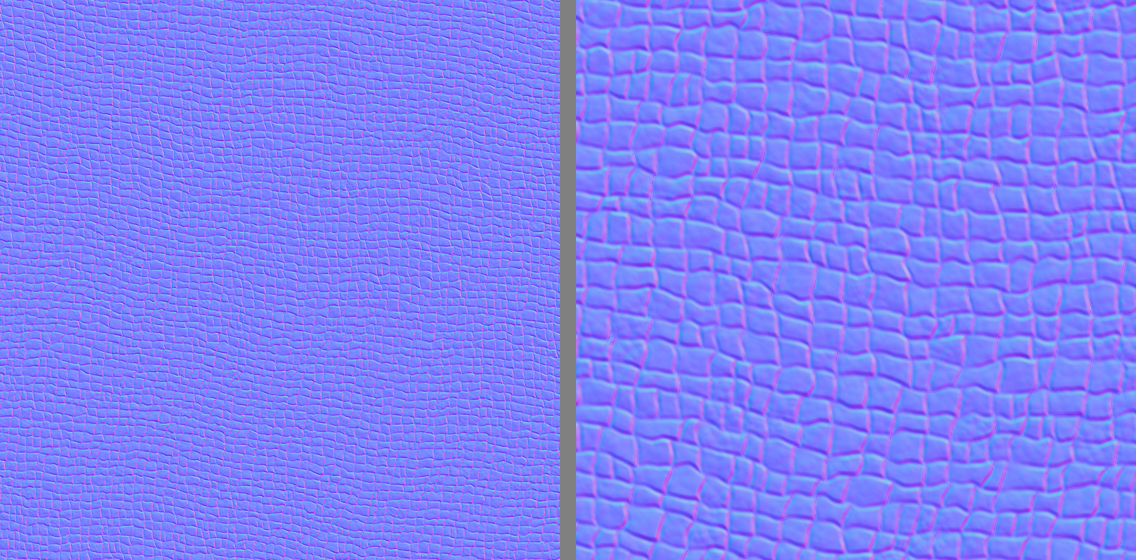
Left, the full canvas; right, a detail of the centre.
A WebGL 1 fragment shader for this texture map:

```glsl
precision highp float;
// Normal map of fine cracked leather: wavy rows of small, tilted, uneven tiles.

uniform vec2 u_resolution;

float hash(vec2 p) {
  vec3 q = fract(p.xyx * vec3(0.1031, 0.1030, 0.0973));
  q += dot(q, q.yzx + 33.33);
  return fract((q.x + q.y) * q.z);
}

// Smooth random line, a different one for each integer key
float wobble(float x, float key) {
  float i = floor(x), f = x - i;
  return mix(hash(vec2(i, key)), hash(vec2(i + 1.0, key)), f * f * (3.0 - 2.0 * f)) - 0.5;
}

// Distance to the nearest scattered point
float cellular(vec2 p) {
  vec2 id = floor(p);
  float nearest = 2.0;
  for (int y = -1; y <= 1; y++) {
    for (int x = -1; x <= 1; x++) {
      vec2 c = id + vec2(float(x), float(y));
      vec2 point = c + vec2(hash(c + 7.3), hash(c + 91.7));
      nearest = min(nearest, distance(p, point));
    }
  }
  return nearest;
}

// Crack between two rows, and between two tiles of one row
float rowEdge(float j, float x) {
  return j + 0.42 * wobble(x * 0.7, j + 300.0) + 0.2 * wobble(x * 2.3, j + 700.0);
}

float columnEdge(float i, float j, float y) {
  return i + 0.45 * wobble(y * 0.35, i + 500.0) + 0.34 * (hash(vec2(i, j + 40.0)) - 0.5)
    + 0.16 * wobble(y * 1.7, i + 900.0);
}

// Surface height in thousandths of the canvas
float height(vec2 p) {
  // Slightly turned grid, bent by layered sines
  vec2 q = vec2(p.x - 0.11 * p.y, p.y + 0.11 * p.x);
  q.x += 0.012 * sin(7.0 * p.y + 3.0 * p.x) + 0.004 * sin(19.0 * p.y - 8.0 * p.x + 1.0);
  q.y += 0.009 * sin(8.0 * p.x + 4.0 * p.y + 2.0) + 0.003 * sin(23.0 * p.x - 9.0 * p.y);
  vec2 size = vec2(54.0, 67.0);
  vec2 g = q * size + 100.0;

  // Find the tile
  float j = floor(g.y);
  if (g.y < rowEdge(j, g.x)) j -= 1.0;
  else if (g.y >= rowEdge(j + 1.0, g.x)) j += 1.0;
  float i = floor(g.x);
  if (g.x < columnEdge(i, j, g.y)) i -= 1.0;
  else if (g.x >= columnEdge(i + 1.0, j, g.y)) i += 1.0;
  vec2 lo = vec2(columnEdge(i, j, g.y), rowEdge(j, g.x));
  vec2 hi = vec2(columnEdge(i + 1.0, j, g.y), rowEdge(j + 1.0, g.x));

  // Some of the wide tiles are split in two
  vec2 id = vec2(i, j);
  if (hash(id + 211.0) > 0.75 && columnEdge(i + 1.0, j, j) - columnEdge(i, j, j) > 1.1) {
    float middle = mix(lo.x, hi.x, 0.4 + 0.2 * hash(id + 17.0));
    if (g.x < middle) hi.x = middle;
    else { lo.x = middle; id += 0.5; }
  }

  // Tilted, pillowed top that drops into cracks of uneven depth
  vec2 centred = g - 0.5 * (lo + hi);
  vec2 uv = (g - lo) / (hi - lo);
  vec2 tilt = vec2(0.8, -0.25) + vec2(0.7, 1.5) * (vec2(hash(id + 5.0), hash(id + 61.0)) - 0.5);
  vec2 pillow = uv * (1.0 - uv);
  float top = 0.4 + 0.25 * hash(id + 133.0) + dot(centred, tilt) + dot(pillow, vec2(0.5, 1.9));
  vec2 gap = min(g - lo, hi - g) / size;
  vec2 wall = smoothstep(vec2(0.0), vec2(0.0024), gap);
  float fade = 0.55 + 0.55 * cellular(p * 45.0 + 3.0);
  float tile = top * mix(1.0, wall.x * wall.y, clamp(fade, 0.0, 1.0));

  // Fine grain, rougher in patches
  float rough = smoothstep(0.4, 0.9, cellular(p * 24.0));
  float grain = cellular(p * 170.0) * (0.26 + 0.45 * rough) + 0.5 * cellular(p * 85.0 + 9.0);
  return tile - grain;
}

void main() {
  vec2 p = gl_FragCoord.xy / u_resolution;
  vec2 e = vec2(0.0011, 0.0);
  vec2 slope = vec2(height(p + e.xy) - height(p - e.xy), height(p + e.yx) - height(p - e.yx));
  slope *= vec2(0.00105, 0.00115) / (2.0 * e.x);
  vec3 normal = normalize(vec3(-slope, 1.0));
  gl_FragColor = vec4(normal * 0.5 + 0.5, 1.0);
}
```
